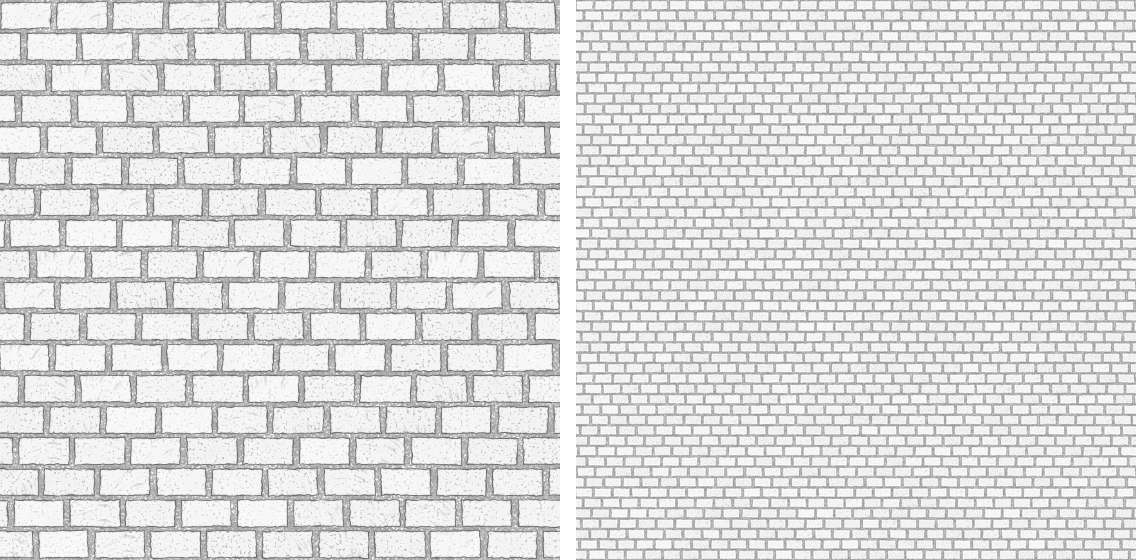
Left, the tile; right, the same tile 3 across and 3 down.
A WebGL 2 fragment shader for this texture map:

```glsl
#version 300 es
precision highp float;

uniform vec2 u_resolution;
out vec4 fragColor;

vec2 hash2(vec2 cell) {
    uvec2 v = uvec2(cell) * 1664525u + 1013904223u;
    v.x += v.y * 1664525u;
    v.y += v.x * 1664525u;
    v ^= v >> 16u;
    v.x += v.y * 1664525u;
    v.y += v.x * 1664525u;
    v ^= v >> 16u;
    return vec2(v & 65535u) / 65535.0;
}

vec2 gradient(vec2 cell, vec2 period, float seed) {
    float angle = 6.2832 * hash2(mod(cell, period) + seed * 700.0).x;
    return vec2(cos(angle), sin(angle));
}

// Gradient noise that wraps after a whole number of cells
float noise(vec2 p, vec2 period, float seed) {
    vec2 i = floor(p), f = p - i;
    vec2 s = f * f * f * (f * (f * 6.0 - 15.0) + 10.0);
    float a = dot(gradient(i, period, seed), f);
    float b = dot(gradient(i + vec2(1, 0), period, seed), f - vec2(1, 0));
    float c = dot(gradient(i + vec2(0, 1), period, seed), f - vec2(0, 1));
    float d = dot(gradient(i + vec2(1, 1), period, seed), f - vec2(1, 1));
    return mix(mix(a, b, s.x), mix(c, d, s.x), s.y);
}

float tileNoise(vec2 uv, vec2 cells, float seed) {
    return noise(uv * cells, cells, seed);
}

float boxDistance(vec2 p, vec2 halfSize) {
    vec2 d = abs(p) - halfSize;
    return length(max(d, 0.0)) + min(max(d.x, d.y), 0.0);
}

// Fine curved trowel marks, turned differently on each brick
float scratches(vec2 p, vec2 random, float seed) {
    float angle = (random.x - 0.5) * 3.0 + p.x * 9.0;
    vec2 along = mat2(cos(angle), sin(angle), -sin(angle), cos(angle)) * p;
    float strokes = noise(along * vec2(28, 260) + 100.0, vec2(512), seed);
    return smoothstep(0.22, 0.5, strokes) * smoothstep(0.35, 1.0, random.y);
}

void main() {
    vec2 uv = gl_FragCoord.xy / u_resolution;
    float pixel = 1.0 / min(u_resolution.x, u_resolution.y);

    // Ten bricks across, eighteen courses down, each course stepped sideways
    float row = mod(floor((1.0 - uv.y) * 18.0), 18.0);
    float x = uv.x * 10.0 + 0.029 + 0.5488 * row;
    vec2 brick = vec2(mod(floor(x), 10.0), row);
    vec2 local = (vec2(fract(x), fract(uv.y * 18.0)) - 0.5) / vec2(10, 18);
    vec2 shapeRandom = hash2(brick + 40.0) - 0.5;
    vec2 sizeRandom = hash2(brick + 80.0) - 0.5;
    vec2 wearRandom = hash2(brick + 120.0);

    // Slightly crooked bricks with chipped edges
    vec2 p = local - shapeRandom.yx * vec2(0.002, 0.0008);
    p += p.yx * shapeRandom * vec2(0.09, 0.035);
    p += 0.0016 * vec2(tileNoise(uv, vec2(45), 1.0), tileNoise(uv, vec2(45), 2.0));
    p += 0.0017 * vec2(tileNoise(uv, vec2(130), 3.0), tileNoise(uv, vec2(130), 4.0));
    float d = boxDistance(p, vec2(0.0441, 0.0234) + sizeRandom * vec2(0.0016, 0.0008));

    float grain = tileNoise(uv, vec2(190), 5.0);
    float fineGrain = tileNoise(uv, vec2(310), 6.0);
    float patches = tileNoise(uv, vec2(24), 7.0);

    // Whitewashed face: pale with pits and light marks
    float pits = smoothstep(0.12, 0.55, grain * 0.8 + fineGrain * 0.6 + patches * 0.15);
    float face = 0.975 - 0.02 * wearRandom.x + 0.012 * patches;
    face -= pits * mix(0.10, 0.20, wearRandom.x);
    face -= 0.10 * scratches(local, wearRandom, 8.0);
    face -= 0.07 * smoothstep(-0.004, 0.0, d) * smoothstep(-0.1, 0.4, fineGrain);

    // Gray mortar: broad smears under sandy speckle
    float smear = tileNoise(uv, vec2(18, 44), 9.0);
    float sand = grain * 0.8 + fineGrain;
    float mortar = 0.72 + 0.12 * smear + 0.20 * sand * (0.8 + smear);
    mortar += 0.10 * smoothstep(0.2, 0.5, sand);

    float shade = mix(face, mortar, smoothstep(-0.6 * pixel, 0.6 * pixel, d));

    // Uneven dark seam around every brick
    float seamWidth = 0.0012 + 0.0005 * tileNoise(uv, vec2(60), 10.0);
    float seamOffset = (d - 0.0003) / seamWidth;
    float seam = exp(-seamOffset * seamOffset);
    float seamStrength = 0.78 + 0.5 * tileNoise(uv, vec2(52), 11.0) + 0.25 * fineGrain;
    shade = mix(shade, 0.40, seam * clamp(seamStrength, 0.25, 1.0));

    fragColor = vec4(vec3(clamp(shade, 0.0, 1.0)), 1.0);
}
```
